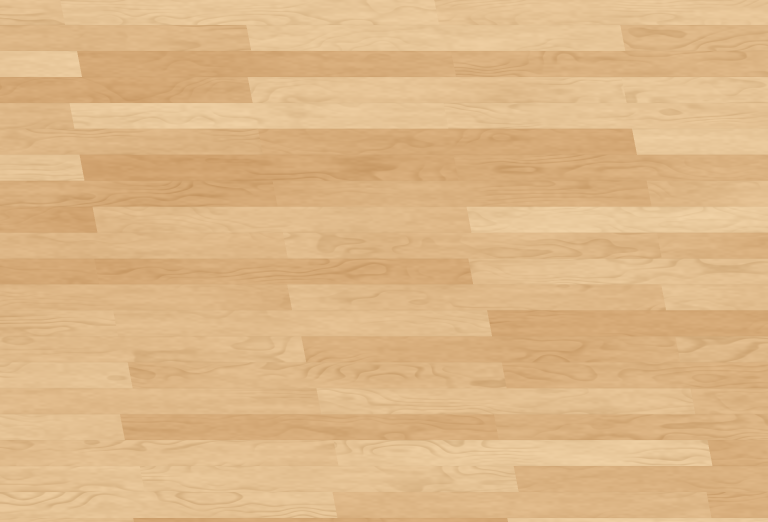
A Shadertoy shader for this texture:

```glsl
// Pale wooden strip floor: staggered planks with slanted ends and fine grain

float hash(vec2 p) {
    return fract(sin(dot(p, vec2(127.1, 311.7))) * 43758.5453);
}

float noise(vec2 p) {
    vec2 cell = floor(p), f = fract(p);
    f = f * f * (3.0 - 2.0 * f);
    return mix(mix(hash(cell), hash(cell + vec2(1, 0)), f.x),
               mix(hash(cell + vec2(0, 1)), hash(cell + vec2(1, 1)), f.x), f.y);
}

// Shade of one plank's figure; q runs 0..1 along and across the plank
float grain(vec2 q, vec2 id) {
    vec2 seed = 40.0 * vec2(hash(id + 3.7), hash(id + 8.1));

    // Growth rings: contours of a stretched, bent height field
    float bend = noise(q * vec2(4.0, 1.3) + seed)
               + 0.25 * noise(q * vec2(15.0, 3.0) + seed);
    float ring = fract(q.y * 2.0 + bend * 5.0 + q.x * 1.5);
    float line = smoothstep(0.45, 0.88, ring) * (1.0 - smoothstep(0.88, 1.0, ring));
    float fade = smoothstep(0.25, 0.8, noise(q * vec2(5.0, 2.0) + seed.yx));
    float figure = line * fade * mix(0.3, 1.0, hash(id + 5.3));

    // Broad streaks, then short pores
    float streak = noise(q * vec2(7.0, 5.0) + seed) - 0.5;
    float pores = noise(q * vec2(60.0, 13.0) + seed.yx) - 0.5;
    return 0.035 * streak + 0.03 * pores - 0.075 * figure;
}

vec3 floorColor(vec2 uv) {
    // Rows are counted from the top edge
    float y = (1.0 - uv.y) * 20.12 + 0.035;
    float row = floor(y), across = fract(y);

    // Every other row shifts by nearly half a plank, with a slow drift
    float odd = mod(row, 2.0);
    float joint = mix(0.085 + 0.0052 * row, 0.31 + 0.0068 * row, odd)
                + 0.025 * (hash(vec2(row, 4.0)) - 0.5);
    float x = (uv.x - joint - 0.0065 * (across - 0.5)) / 0.487;
    vec2 id = vec2(row, floor(x));
    vec2 q = vec2(fract(x), across);

    // Tone of the plank, with mild drift along its length
    float tone = hash(id + 1.9) + 0.25 * (noise(vec2(q.x * 3.0, row * 7.0)) - 0.5);
    vec3 color = mix(vec3(0.83, 0.655, 0.455), vec3(0.92, 0.795, 0.62), tone);

    // Faint shadow in the long seams
    float edge = min(across, 1.0 - across);
    float seam = 1.0 - smoothstep(0.0, 0.05, edge);
    return color + grain(q, id) * vec3(0.85, 1.0, 1.1) - 0.012 * seam;
}

void mainImage(out vec4 fragColor, in vec2 fragCoord) {
    // Average a 3 by 3 grid of samples to smooth the edges
    vec3 sum = vec3(0.0);
    for (int j = 0; j < 3; j++)
        for (int i = 0; i < 3; i++) {
            vec2 offset = (vec2(i, j) - 1.0) / 3.0;
            sum += floorColor((fragCoord + offset) / iResolution.xy);
        }
    fragColor = vec4(sum / 9.0, 1.0);
}
```
